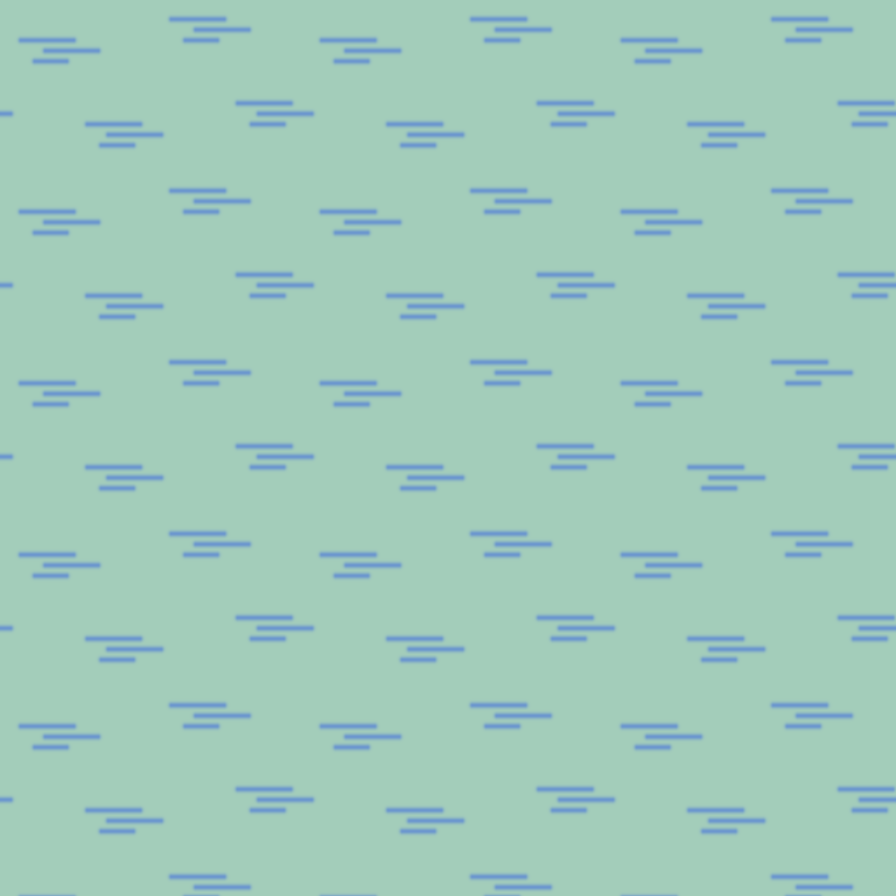
Write a Shadertoy shader that draws this pattern.

```glsl
const float GRID = 512.0;                 // design units across the canvas
const vec2  TILE = vec2(172.0, 98.0);     // repeat size
const vec2  FIRST_MOTIF = vec2(12.0, 23.0);
const vec2  RISE_STEP = vec2(86.0, -12.0); // to the raised neighbour
const vec2  ROW_STEP = vec2(38.0, 48.0);   // to the lower row
const float DASH_GAP = 6.0;
const float LONG_HALF = 15.0;
const float SHORT_HALF = 9.0;
const float SHORT_INDENT = 8.0;
const float UPPER_ROW_INDENT = 14.0;
const float LOWER_ROW_INDENT = 12.0;
const float DASH_SOFTNESS = 1.68;
const vec3  GROUND = vec3(0.640, 0.803, 0.730);
const vec3  INK = vec3(0.420, 0.592, 0.808);

// Soft horizontal stroke, repeated on the tile lattice
float softDash(vec2 p, vec2 start, float halfLength, float softness) {
    vec2 q = p - start - vec2(halfLength, 0.0);
    q -= TILE * round(q / TILE);
    q.x = max(abs(q.x) - halfLength, 0.0);
    return exp(-dot(q, q) / (softness * softness));
}

// Three staggered dashes: long, indented long, short
float ripple(vec2 p, vec2 start, float indent, float softness) {
    float top = softDash(p, start, LONG_HALF, softness);
    float middle = softDash(p, start + vec2(indent, DASH_GAP), LONG_HALF, softness);
    float bottom = softDash(p, start + vec2(SHORT_INDENT, 2.0 * DASH_GAP), SHORT_HALF, softness);
    return max(top, max(middle, bottom));
}

void mainImage(out vec4 fragColor, in vec2 fragCoord) {
    // Design units, measured down from the top edge
    float pixel = GRID / iResolution.y;
    vec2 p = vec2(fragCoord.x, iResolution.y - fragCoord.y) * pixel;
    float softness = max(DASH_SOFTNESS, 0.8 * pixel);

    // Two rows of two ripples fill each tile
    float coverage = 0.0;
    for (int row = 0; row < 2; row++) {
        float indent = row == 0 ? UPPER_ROW_INDENT : LOWER_ROW_INDENT;
        for (int column = 0; column < 2; column++) {
            vec2 start = FIRST_MOTIF + float(row) * ROW_STEP + float(column) * RISE_STEP;
            coverage = max(coverage, ripple(p, start, indent, softness));
        }
    }

    fragColor = vec4(mix(GROUND, INK, coverage), 1.0);
}
```
